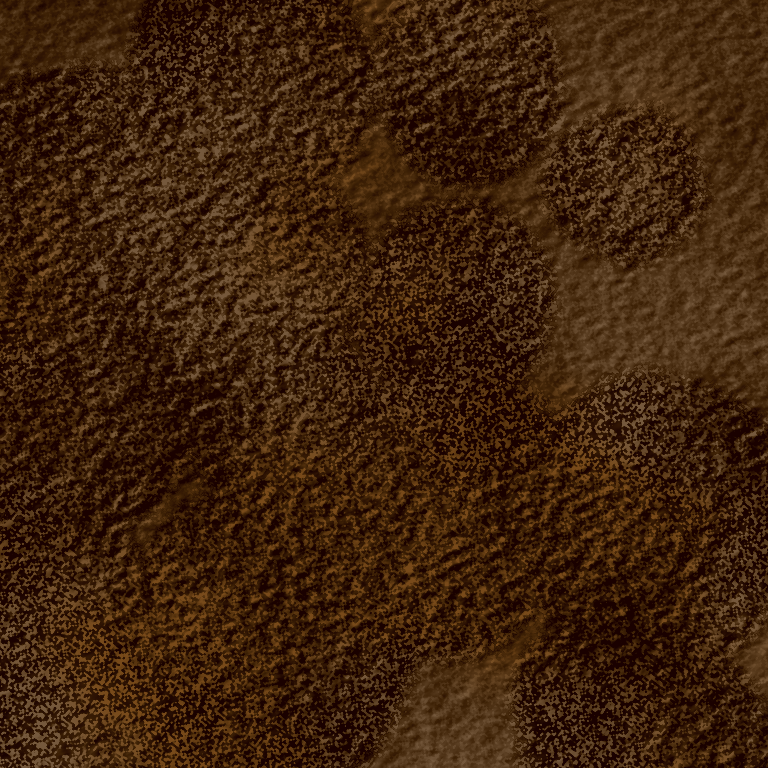
Reproduce this texture procedurally as a Shadertoy shader.

```glsl
// Dark rusty leather: embossed brown hide under round, finely stippled stains.

float hash(vec2 cell) {
    uvec2 k = uvec2(ivec2(cell)) * uvec2(1597334673u, 3812015801u);
    uint h = (k.x ^ k.y) * 1597334673u;
    h = (h ^ (h >> 15)) * 2246822519u;
    h ^= h >> 13;
    return float(h >> 8) / 16777216.0;
}

float valueNoise(vec2 p) {
    vec2 cell = floor(p), f = fract(p);
    f = f * f * (3.0 - 2.0 * f);
    return mix(mix(hash(cell), hash(cell + vec2(1, 0)), f.x),
               mix(hash(cell + vec2(0, 1)), hash(cell + vec2(1, 1)), f.x), f.y);
}

float fbm(vec2 p) {
    float sum = 0.0, amplitude = 0.53;
    for (int i = 0; i < 3; i++) {
        sum += amplitude * valueNoise(p);
        p = mat2(1.6, 1.2, -1.2, 1.6) * p + 17.0;
        amplitude *= 0.5;
    }
    return sum;
}

// Signed depth inside the union of evenly scattered discs
float stainDepth(vec2 p) {
    float depth = -1.0;
    for (int i = 0; i < 14; i++) {
        float n = float(i);
        vec2 center = fract(vec2(0.31, 0.62) + n * vec2(0.7549, 0.5698));
        float radius = mix(0.11, 0.21, hash(vec2(n, 7)));
        depth = max(depth, radius - length(p - center));
    }
    return depth;
}

// Light minus shadow on short wrinkles that lean up to the right
float emboss(vec2 p) {
    vec2 q = vec2(dot(p, vec2(0.9, 0.43)) * 72.0, dot(p, vec2(-0.43, 0.9)) * 118.0);
    vec2 light = vec2(-0.2, 0.45);
    return fbm(q + light) - fbm(q - light);
}

vec3 hideColor(float tone, float rust) {
    vec3 shadow = vec3(0.10, 0.005, 0.0);
    vec3 brown = vec3(0.24, 0.13, 0.02);
    vec3 bright = mix(vec3(0.43, 0.32, 0.21), vec3(0.44, 0.27, 0.09), rust);
    vec3 color = mix(shadow, brown, clamp(tone * 2.0, 0.0, 1.0));
    return mix(color, bright, clamp(tone * 2.0 - 1.0, 0.0, 1.15));
}

void mainImage(out vec4 fragColor, in vec2 fragCoord) {
    vec2 p = fragCoord / iResolution.xy;

    // Broad mottling
    float patches = fbm(p * 5.0 + 31.0) - 0.47;
    float grainy = smoothstep(0.35, 0.6, fbm(p * 4.0 + 83.0));
    float rust = smoothstep(0.38, 0.62, fbm(p * 3.5 + 57.0));

    // Fine stipple on a turned lattice, and wrinkles
    float grain = valueNoise(mat2(0.8, 0.6, -0.6, 0.8) * p * 370.0 + 900.0);
    float speck = smoothstep(0.38, 0.7, grain) - 0.42;
    float relief = emboss(p);

    // Stains, darkest near their stippled rims
    vec2 warp = vec2(fbm(p * 7.0), fbm(p * 7.0 + 40.0)) - 0.47;
    float depth = stainDepth(p + warp * 0.06) + (grain - 0.5) * 0.04;
    float stain = smoothstep(-0.012, 0.018, depth);
    float rim = 1.0 - smoothstep(0.0, 0.12, depth);

    float bareTone = 0.66 + patches * 0.6 + relief * 0.6 + speck * 0.15;
    float stainTone = 0.49 + patches * 0.8 - rim * 0.12
                    + relief * mix(1.3, 0.4, grainy)
                    + speck * mix(0.5, 0.85, grainy);
    float tone = mix(bareTone, stainTone, stain);

    fragColor = vec4(hideColor(tone, rust), 1.0);
}
```
